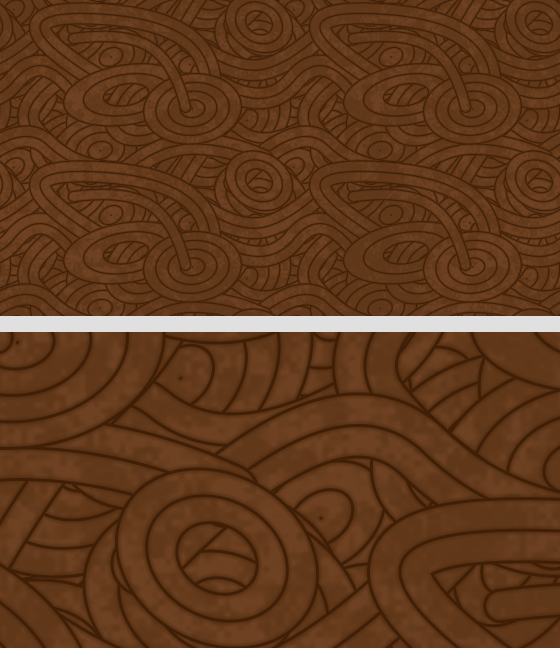
Top: the whole. Bottom: its middle third, enlarged.
This pattern is drawn by a WebGL 2 fragment shader. Its source:

```glsl
#version 300 es
precision highp float;
uniform vec2 u_resolution;
out vec4 fragColor;

const vec2 TILE = vec2(16.0, 9.0);
const vec2 REPEATS = vec2(2.0);
const float STRAND = 0.6;
const float LINE = 0.028;
const vec3 BASE = vec3(0.38, 0.22, 0.10);
const vec3 LIGHT = vec3(0.425, 0.253, 0.132);
const vec3 SHADOW = vec3(0.31, 0.16, 0.05);
const vec3 GROOVE = vec3(0.24, 0.115, 0.02);

float hash(vec2 p) {
  vec3 q = fract(p.xyx * vec3(0.1031, 0.1030, 0.0973));
  q += dot(q, q.yzx + 33.33);
  return fract((q.x + q.y) * q.z);
}

// Value noise that wraps after a whole number of cells
float noise(vec2 p, vec2 period) {
  vec2 i = floor(p), f = fract(p);
  f = f * f * (3.0 - 2.0 * f);
  vec2 a = mod(i, period), b = mod(i + 1.0, period);
  return mix(mix(hash(a), hash(vec2(b.x, a.y)), f.x),
             mix(hash(vec2(a.x, b.y)), hash(b), f.x), f.y);
}

vec2 wrapAround(vec2 p, vec2 centre) {
  return p - TILE * round((p - centre) / TILE);
}

// Distance to a quadratic curve
float curveDistance(vec2 p, vec2 a, vec2 b, vec2 c) {
  vec2 u = b - a, v = a - 2.0 * b + c, d = a - p;
  float k = 1.0 / dot(v, v);
  float kx = k * dot(u, v);
  float m = k * (2.0 * dot(u, u) + dot(d, v)) / 3.0 - kx * kx;
  float q = kx * (-kx * kx - 3.0 * m) + k * dot(d, u);
  float h = q * q + 4.0 * m * m * m;
  vec2 t;
  if (h >= 0.0) {
    float x = 0.5 * (-q + (q < 0.0 ? 1.0 : -1.0) * sqrt(h));
    float r = sign(x) * max(pow(abs(x), 1.0 / 3.0), 1e-5);
    t = vec2(r - m / r - kx);
  } else {
    float z = sqrt(-m);
    float angle = acos(clamp(q / (2.0 * m * z), -1.0, 1.0)) / 3.0;
    float cs = cos(angle), sn = sin(angle) * sqrt(3.0);
    t = vec2(2.0 * cs, -sn - cs) * z - kx;
  }
  t = clamp(t, 0.0, 1.0);
  return min(length(d + (2.0 * u + v * t.x) * t.x), length(d + (2.0 * u + v * t.y) * t.y));
}

// Covers what lies below: side is negative inside, inner is the strand line distance
float cover(float line, float side, float inner) {
  return side < 0.0 ? min(-side, inner) : min(line, side);
}

// Ribbon of parallel strands along two smoothly joined curves
void ribbon(inout float line, vec2 p, vec2 a, vec2 b, vec2 c, vec2 e, float strands) {
  vec2 joint = 0.5 * (b + c);
  vec2 low = min(min(a, e), joint), high = max(max(a, e), joint);
  p = wrapAround(p, 0.5 * (low + high));
  float d = min(curveDistance(p, a, b, joint), curveDistance(p, joint, c, e));
  float halfWidth = 0.5 * strands * STRAND;
  float f = fract((halfWidth - d) / STRAND);
  line = cover(line, d - halfWidth, STRAND * min(f, 1.0 - f));
}

// Tilted ellipse of concentric strands with an open heart
void ring(inout float line, vec2 p, vec2 centre, vec2 radii, float tilt, float heart, float strands) {
  vec2 q = wrapAround(p, centre) - centre;
  float cs = cos(tilt), sn = sin(tilt);
  q = vec2(cs * q.x + sn * q.y, cs * q.y - sn * q.x);
  float k = length(q / radii);
  float scale = k / max(length(q / (radii * radii)), 1e-4);
  float width = (1.0 - heart) / strands;
  float f = fract((1.0 - k) / width);
  line = cover(line, max(k - 1.0, heart - k) * scale, width * min(f, 1.0 - f) * scale);
}

// Scattered overlapping arcs that fill the gaps
float undergrowth(vec2 p) {
  float line = 1.0;
  for (int i = 0; i < 30; i++) {
    int n = (i * 7) % 30;
    vec2 cell = vec2(n % 6, n / 6);
    vec2 jitter = vec2(hash(cell + 3.0), hash(cell + 17.0));
    vec2 centre = (cell + jitter) * TILE / vec2(6.0, 5.0);
    vec2 radii = vec2(2.5, 1.8) * mix(0.9, 1.15, hash(cell + 41.0));
    ring(line, p, centre, radii, (hash(cell + 59.0) - 0.5) * 2.0, 0.0, 4.0);
  }
  return line;
}

// Large interlaced sweeps, lowest first
float weave(vec2 p) {
  float line = undergrowth(p);
  ribbon(line, p, vec2(9.2, -1.2), vec2(12.0, 2.6), vec2(15.0, 0.2), vec2(17.5, 1.6), 2.0);
  ribbon(line, p, vec2(14.6, 5.2), vec2(13.8, 3.0), vec2(11.6, 1.0), vec2(10.2, -1.4), 2.0);
  ribbon(line, p, vec2(4.0, 5.0), vec2(0.8, 3.0), vec2(3.0, 0.2), vec2(5.2, -0.9), 2.0);
  ribbon(line, p, vec2(-2.6, -1.4), vec2(1.0, 2.4), vec2(4.5, -1.0), vec2(7.6, -0.8), 2.0);
  ribbon(line, p, vec2(10.8, 6.6), vec2(13.5, 4.6), vec2(17.0, 5.6), vec2(19.2, 7.9), 2.0);
  ribbon(line, p, vec2(7.0, 8.0), vec2(9.0, 9.8), vec2(13.0, 9.8), vec2(15.0, 8.9), 2.0);
  ring(line, p, vec2(14.8, 7.7), vec2(2.0, 1.6), -0.5, 0.4, 2.0);
  ribbon(line, p, vec2(11.5, 4.8), vec2(15.0, 2.2), vec2(18.6, 6.6), vec2(20.8, 3.2), 2.0);
  ribbon(line, p, vec2(5.4, 4.6), vec2(-1.0, 8.6), vec2(12.5, 7.8), vec2(12.0, 3.6), 2.0);
  ring(line, p, vec2(7.2, 3.6), vec2(3.6, 1.7), 0.16, 0.36, 2.0);
  ring(line, p, vec2(11.0, 2.8), vec2(2.8, 2.0), 0.1, 0.0, 4.0);
  ribbon(line, p, vec2(4.2, 6.8), vec2(7.2, 7.2), vec2(10.0, 5.4), vec2(10.6, 2.9), 1.0);
  return line;
}

void main() {
  vec2 uv = gl_FragCoord.xy / u_resolution;
  float pixel = TILE.y * REPEATS.y / u_resolution.y;
  float line = weave(fract(uv * REPEATS) * TILE);

  // Leather mottling, grain and faint broad wear
  float mottle = noise(uv * vec2(64.0, 36.0), vec2(64.0, 36.0));
  float grain = noise(uv * vec2(256.0, 144.0), vec2(256.0, 144.0));
  float wear = noise(uv * vec2(6.0, 4.0), vec2(6.0, 4.0));
  float worn = 0.45 * mottle + 0.3 * grain + 0.25 * wear;
  vec3 color = mix(BASE, LIGHT, smoothstep(0.38, 0.68, worn));
  color *= 1.0 + 0.03 * (wear - 0.5) + 0.03 * (grain - 0.5);

  // Soft shoulders and engraved lines
  color = mix(color, SHADOW, 0.6 * (1.0 - smoothstep(0.02, 0.12, line)));
  float ink = clamp((LINE - line) / pixel + 0.5, 0.0, 1.0);
  fragColor = vec4(mix(color, GROOVE, 0.9 * ink), 1.0);
}
```
